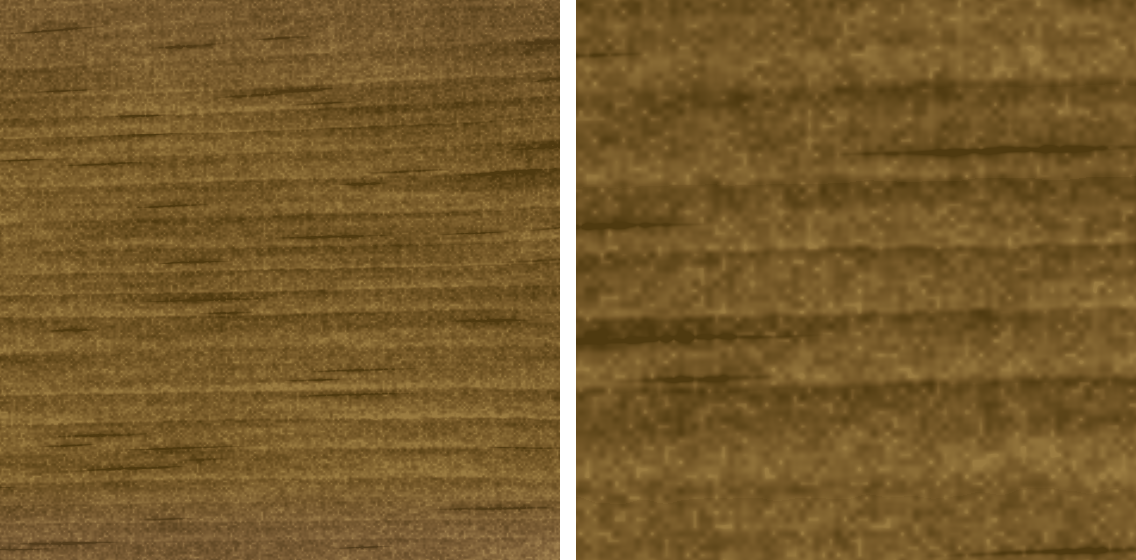
Left, the full canvas; right, a detail of the centre.
Reproduce this texture procedurally as a WebGL 1 fragment shader.

```glsl
precision highp float;
uniform vec2 u_resolution;

// Palette
const vec3 DARK_BROWN = vec3(0.345, 0.255, 0.085);
const vec3 MID_BROWN = vec3(0.465, 0.350, 0.160);
const vec3 GOLD = vec3(0.585, 0.465, 0.240);
const vec3 GREY_SHIFT = vec3(0.015, 0.012, 0.048);

// Growth rings
const float RING_COUNT = 20.0;
const float RING_DRIFT = 1.6;
const float RING_EDGE = 0.13;
const float RING_CONTRAST = 0.42;
const float SLOPE_BOTTOM = 0.006;
const float SLOPE_TOP = 0.065;

// Fibres, blotches and speckle
const float FIBRE_CONTRAST = 0.34;
const float COMB_CONTRAST = 0.16;
const float BLOTCH_CONTRAST = 0.36;
const float SPECKLE_FINE = 0.50;
const float SPECKLE_COARSE = 0.30;

// Dark pores
const vec2 PORE_CELL = vec2(0.25, 0.03);
const float PORE_CHANCE = 0.27;
const float PORE_DEPTH = 0.58;
const float PORE_HALO = 0.28;

float hash(vec2 p) {
  return fract(sin(dot(p, vec2(127.1, 311.7))) * 43758.5453);
}

float noise(vec2 p) {
  vec2 i = floor(p);
  vec2 f = fract(p);
  f = f * f * (3.0 - 2.0 * f);
  float low = mix(hash(i), hash(i + vec2(1.0, 0.0)), f.x);
  float high = mix(hash(i + vec2(0.0, 1.0)), hash(i + 1.0), f.x);
  return mix(low, high, f.y);
}

// Noise centred on zero
float wave(vec2 p) {
  return noise(p) - 0.5;
}

// Height measured across the gently rising grain
float grainHeight(vec2 p) {
  float slope = mix(SLOPE_BOTTOM, SLOPE_TOP, p.y * p.y);
  float bend = 0.012 * wave(vec2(p.x * 2.5, p.y * 5.0) + 7.0);
  return p.y - slope * (p.x - 0.5) + bend;
}

// Each ring starts with a sharp bright edge and darkens upwards
float ringTone(float x, float g) {
  float ragged = 0.003 * wave(vec2(x * 75.0, g * 40.0));
  float phase = (g + ragged) * RING_COUNT + RING_DRIFT * noise(vec2(g * 7.0, 3.0));
  float ring = floor(phase);
  float f = phase - ring;
  float saw = mix(0.05, 1.0 - f, smoothstep(0.0, RING_EDGE, f)) - 0.45;
  float glow = smoothstep(0.0, RING_EDGE, f) * exp(-5.0 * f);
  float strength = 0.45 + 0.9 * noise(vec2(x * 2.0 + 31.0 * hash(vec2(ring, 5.0)), ring));
  return strength * (saw + 0.35 * glow);
}

// Tapered slits scattered one per cell, lying along the grain
float poreShade(float x, float g) {
  vec2 q = vec2(x, g);
  vec2 home = floor(q / PORE_CELL);
  float feather = 0.65 + 0.7 * noise(vec2(x * 45.0, g * 170.0));
  float shade = 0.0;
  for (int j = -1; j <= 1; j++) {
    for (int i = -1; i <= 1; i++) {
      vec2 cell = home + vec2(float(i), float(j));
      float present = step(hash(cell + 11.3), PORE_CHANCE);
      vec2 jitter = vec2(hash(cell + 23.7), hash(cell + 41.9));
      float size = hash(cell + 57.1);
      vec2 d = q - (cell + jitter) * PORE_CELL;
      float along = d.x / mix(0.045, 0.12, size);
      float taper = max(1.0 - along * along, 0.0);
      float across = d.y - 0.012 * d.x + 0.002 * wave(vec2(x * 22.0, size * 50.0));
      float thick = mix(0.0012, 0.0026, hash(cell + 73.3)) * (0.4 + 0.6 * taper);
      float slit = exp(-across * across / (thick * thick));
      float halo = exp(-across * across / (18.0 * thick * thick));
      float amount = taper * (PORE_DEPTH * slit * feather + PORE_HALO * halo);
      shade = max(shade, present * amount);
    }
  }
  return shade;
}

void main() {
  vec2 p = gl_FragCoord.xy / u_resolution;
  float g = grainHeight(p);

  // Rings are fainter near the top and bottom
  float core = smoothstep(0.0, 0.25, p.y) * (1.0 - smoothstep(0.78, 0.98, p.y));
  float tone = 0.50 + RING_CONTRAST * mix(0.4, 1.0, core) * ringTone(p.x, g);

  // Long fibres, short upright combing and broad blotches
  tone += FIBRE_CONTRAST * mix(0.5, 1.0, core) * wave(vec2(p.x * 4.0, g * 85.0));
  tone += 0.5 * FIBRE_CONTRAST * wave(vec2(p.x * 11.0, g * 170.0) + 19.0);
  tone += COMB_CONTRAST * wave(vec2(p.x * 100.0, g * 32.0) + 43.0);
  tone += BLOTCH_CONTRAST * wave(vec2(p.x * 3.0, g * 9.0) + 61.0);
  tone -= 0.16 * smoothstep(0.7, 1.0, p.y) * smoothstep(0.3, 0.9, p.x);

  // Speckle with a few brighter flecks
  float fine = noise(p * 235.0);
  tone += SPECKLE_FINE * (fine - 0.5) + SPECKLE_COARSE * wave(p * 125.0 + 9.0);
  tone += 0.22 * smoothstep(0.78, 1.0, fine);
  tone -= poreShade(p.x, g);

  vec3 color = mix(DARK_BROWN, MID_BROWN, clamp(tone * 2.0, -0.3, 1.0));
  color = mix(color, GOLD, clamp(tone * 2.0 - 1.0, 0.0, 1.2));
  float grey = 1.0 - smoothstep(0.03, 0.17, p.y) + 0.6 * smoothstep(0.72, 1.0, p.y);
  color += GREY_SHIFT * grey;
  gl_FragColor = vec4(color, 1.0);
}
```
